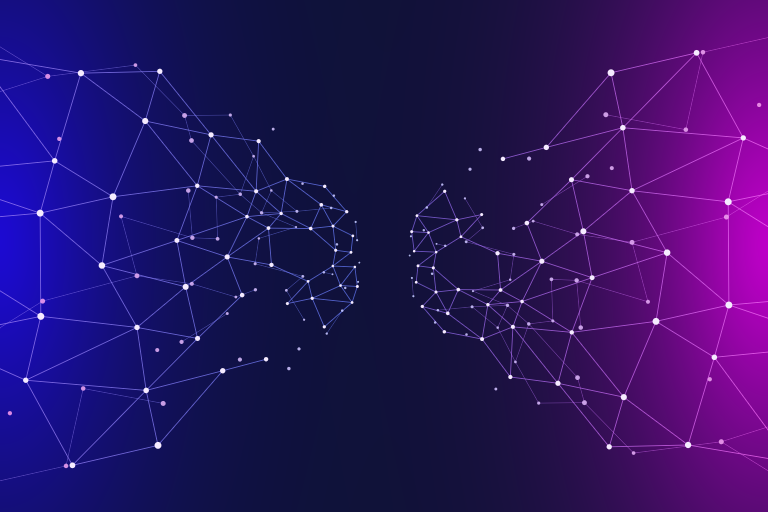
Write a Shadertoy shader that draws this background.

```glsl
// Two facing webs of dots and fine lines between a blue and a magenta glow.
// Each web is a jittered triangular lattice in log-polar space, so its cells
// shrink toward the dark middle; the right web is the left one turned half round.

const vec2 CENTER = vec2(0.751, 0.494);   // point of half-turn symmetry
const vec2 POLE = vec2(0.840, 0.502);     // origin of the log-polar lattice
const float TIP_X = 0.713;                // inner end of the left web
const float FIRST_RING = -0.717;          // log radius of ring zero

float hash(vec2 cell, float seed) {
    return fract(sin(dot(cell, vec2(127.1, 311.7)) + seed * 74.7) * 43758.55);
}

float segmentDistance(vec2 p, vec2 a, vec2 b) {
    vec2 pa = p - a, ba = b - a;
    return length(pa - ba * clamp(dot(pa, ba) / dot(ba, ba), 0.0, 1.0));
}

// Antialiased coverage of a shape with the given half width
float coverage(float dist, float halfWidth, float pixel) {
    return clamp((halfWidth - dist) / pixel + 0.5, 0.0, 1.0);
}

float glow(vec2 p, vec2 source) {
    float d = length((p - source) * vec2(1.0, 0.45));
    return exp(-pow(d / 0.27, 1.4));
}

// Canvas position -> skewed lattice coordinates (ring, step)
vec2 toLattice(vec2 p, vec2 spacing) {
    vec2 d = vec2(POLE.x - p.x, p.y - POLE.y);
    float ring = (log(length(d)) - FIRST_RING) / spacing.x;
    return vec2(ring, atan(d.y, d.x) / spacing.y - 0.5 - 0.5 * ring);
}

// Lattice cell -> jittered node position on the canvas
vec2 nodePosition(vec2 cell, vec2 spacing, float jitter, float seed) {
    vec2 offset = vec2(hash(cell, seed), hash(cell, seed + 1.0)) - 0.5;
    vec2 c = cell + jitter * offset;
    float radius = exp(FIRST_RING + spacing.x * c.x);
    float angle = spacing.y * (c.y + 0.5 + 0.5 * c.x);
    return POLE + radius * vec2(-cos(angle), sin(angle));
}

// Nodes live inside a sideways parabola, with a few left out
bool isPresent(vec2 cell, vec2 pos, float keep, float seed) {
    float halfHeight = 0.62 * sqrt(max(TIP_X - pos.x, 0.0));
    return abs(pos.y - POLE.y) < halfHeight && hash(cell, seed + 2.0) < keep;
}

// Returns (line coverage, node coverage)
vec2 network(vec2 p, vec2 spacing, float jitter, float keep, float linkChance,
             float lineWidth, float nodeSize, float seed, float pixel) {
    vec2 base = floor(toLattice(p, spacing));
    vec2 result = vec2(0.0);
    for (int i = -1; i <= 2; i++)
    for (int j = -1; j <= 2; j++) {
        vec2 cell = base + vec2(i, j);
        vec2 a = nodePosition(cell, spacing, jitter, seed);
        if (!isPresent(cell, a, keep, seed)) continue;

        float grow = smoothstep(0.05, 0.65, length(a - POLE));
        float radius = nodeSize * mix(0.4, 1.0, grow) * mix(0.75, 1.1, hash(cell, seed + 3.0));
        result.y = max(result.y, coverage(length(p - a), radius, pixel));

        // Links along the three lattice directions
        for (int k = 0; k < 3; k++) {
            vec2 next = cell + vec2(k == 1 ? 0 : 1, k - 1 == 0 ? 1 : (k == 2 ? -1 : 0));
            vec2 b = nodePosition(next, spacing, jitter, seed);
            bool linked = hash(cell, seed + 4.0 + float(k)) < linkChance;
            if (!linked || !isPresent(next, b, keep, seed)) continue;
            float line = coverage(segmentDistance(p, a, b), lineWidth, pixel);
            result.x = max(result.x, line);
        }
    }
    return result;
}

void mainImage(out vec4 fragColor, in vec2 fragCoord) {
    float pixel = 1.0 / iResolution.y;
    vec2 p = fragCoord * pixel;
    float aspect = iResolution.x * pixel;
    p.x *= 1.5 / aspect;

    // Dark middle with a glow at each side
    vec3 color = vec3(0.055, 0.070, 0.210);
    color = mix(color, vec3(0.11, 0.04, 0.82), glow(p, vec2(0.0, 0.53)));
    color = mix(color, vec3(0.74, 0.00, 0.78), glow(p, vec2(1.5, 0.52)));

    // Fold the right side onto the left by a half turn
    bool isRight = p.x > CENTER.x;
    vec2 q = isRight ? 2.0 * CENTER - p : p;
    float outward = clamp((CENTER.x - q.x) / CENTER.x, 0.0, 1.0);

    vec2 hubs = network(q, vec2(0.24, 0.20), 0.5, 0.95, 0.88, 0.0008, 0.0062, 3.0, pixel);
    vec2 dots = network(q, vec2(0.20, 0.17), 0.8, 0.72, 0.42, 0.0005, 0.0046, 11.0, pixel);

    vec3 lineTint = isRight
        ? mix(vec3(0.48, 0.40, 0.90), vec3(0.96, 0.42, 0.96), outward)
        : mix(vec3(0.36, 0.46, 0.95), vec3(0.62, 0.50, 0.96), outward);
    vec3 dotTint = mix(vec3(0.74, 0.80, 1.00), vec3(0.95, 0.58, 0.92), outward);

    color = mix(color, lineTint, 0.55 * dots.x);
    color = mix(color, lineTint, 0.80 * hubs.x);
    color = mix(color, dotTint, 0.90 * dots.y);
    color = mix(color, vec3(0.96, 0.92, 1.00), hubs.y);
    fragColor = vec4(color, 1.0);
}
```
